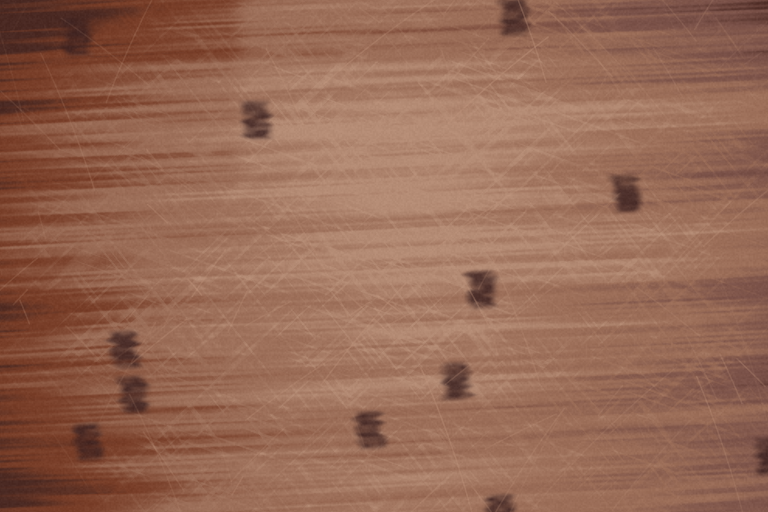
Write a Shadertoy shader that draws this texture.

```glsl
// Worn bamboo cutting board: planks of stretched noise grain with dark nodes,
// crossed by pale knife scratches. A tone value is built up from these layers,
// then coloured by a ramp that runs from rust on the left to mauve on the right.

const vec3 UMBER = vec3(0.29, 0.16, 0.135);
const vec3 RUST  = vec3(0.47, 0.24, 0.155);
const vec3 MAUVE = vec3(0.48, 0.32, 0.285);
const vec3 TAN   = vec3(0.61, 0.43, 0.345);
const vec3 CREAM = vec3(0.71, 0.55, 0.46);

const float PLANK_HEIGHT = 0.088;
const float NODE_SPACING = 0.30;
const int SCRATCH_COUNT = 120;

float hash(vec2 p) {
    vec3 q = fract(vec3(p.xyx) * 0.1031);
    q += dot(q, q.yzx + 33.33);
    return fract((q.x + q.y) * q.z);
}

float noise(vec2 p) {
    vec2 i = floor(p), f = fract(p);
    f = f * f * (3.0 - 2.0 * f);
    float low = mix(hash(i), hash(i + vec2(1, 0)), f.x);
    float high = mix(hash(i + vec2(0, 1)), hash(i + vec2(1, 1)), f.x);
    return mix(low, high, f.y);
}

vec2 rotate(vec2 p, float a) {
    float c = cos(a), s = sin(a);
    return vec2(c * p.x + s * p.y, c * p.y - s * p.x);
}

// Fibres along x, from broad bands to hairlines, centred on zero
float grain(vec2 p) {
    float bands = noise(p * vec2(1.3, 24.0) + 7.0) - 0.5;
    float fibres = noise(p * vec2(2.5, 85.0) + 31.0) - 0.5;
    float hairs = noise(p * vec2(5.0, 190.0) + 67.0) - 0.5;
    return 0.28 * bands + 0.25 * fibres + 0.25 * hairs;
}

// Random tone of each plank, blended narrowly at the joints
float plankTone(float y) {
    float row = floor(y / PLANK_HEIGHT);
    float blend = smoothstep(0.86, 1.0, fract(y / PLANK_HEIGHT));
    return mix(hash(vec2(row, 5.0)), hash(vec2(row + 1.0, 5.0)), blend) - 0.5;
}

// Ragged dark blocks in randomly chosen cells of the planks
float nodes(vec2 p) {
    float row = floor(p.y / PLANK_HEIGHT);
    float x = p.x / NODE_SPACING + hash(vec2(row, 11.0));
    vec2 cell = vec2(floor(x), row);
    float present = step(hash(cell + 23.0), 0.19);
    float centre = mix(0.3, 0.7, hash(cell + 41.0));
    vec2 offset = vec2((fract(x) - centre) * NODE_SPACING,
                       (fract(p.y / PLANK_HEIGHT) - 0.5) * PLANK_HEIGHT);
    offset.x += 0.016 * (noise(p * vec2(12.0, 110.0)) - 0.5) + 0.1 * offset.y;
    vec2 edge = smoothstep(vec2(0.036, 0.043), vec2(0.012, 0.027), abs(offset));
    float mottle = 0.55 + 0.6 * noise(p * vec2(45.0, 130.0));
    return present * edge.x * edge.y * mottle;
}

float segment(vec2 p, float halfLength, float width, float pixel) {
    float d = length(vec2(max(abs(p.x) - halfLength, 0.0), p.y));
    return 1.0 - smoothstep(width, width + pixel, d);
}

// Single cuts in two crossing directions, some long and many short
float scratches(vec2 p, float seed, float pixel) {
    float sum = 0.0;
    for (int i = 0; i < SCRATCH_COUNT; i++) {
        vec2 id = vec2(float(i), seed);
        vec2 centre = vec2(1.5 * hash(id), hash(id + 17.3));
        float family = hash(id + 29.1) < 0.4 ? 0.8 : -0.95;
        float angle = family + 0.7 * (hash(id + 43.7) - 0.5);
        float size = mix(0.02, 0.24, pow(hash(id + 59.9), 2.5));
        vec2 q = rotate(p - centre, angle);
        q.y += 0.25 * q.x * q.x;
        float strength = mix(0.25, 1.0, pow(hash(id + 71.3), 2.0));
        sum += strength * segment(q, size, 0.0003, pixel);
    }
    return min(sum, 1.3);
}

// Dense faint wear made of thin streaks in one direction
float hatch(vec2 p, float angle) {
    vec2 q = rotate(p, angle);
    return smoothstep(0.64, 0.95, noise(q * vec2(9.0, 170.0) + 90.0));
}

vec3 woodColour(float tone, float coolness) {
    vec3 shade = mix(RUST, MAUVE, coolness);
    vec3 c = mix(UMBER, shade, smoothstep(-0.08, 0.24, tone));
    c = mix(c, TAN, smoothstep(0.2, 0.62, tone));
    return mix(c, CREAM, smoothstep(0.58, 1.05, tone));
}

void mainImage(out vec4 fragColor, in vec2 fragCoord) {
    vec2 p = fragCoord / iResolution.y;
    float pixel = max(1.2 / iResolution.y, 0.0015);
    vec2 board = vec2(p.x, p.y - 0.045 * p.x + 0.006 * noise(p * 3.0));

    // Light falloff, damp stain, planks and grain
    vec2 q = (p - vec2(0.82, 0.5)) * vec2(0.95, 1.05);
    float tone = 0.86 - 0.95 * dot(q, q);
    float stain = smoothstep(0.5, 0.44, p.x) * smoothstep(0.6, 0.68, board.y);
    tone -= 0.16 * stain;
    tone += 0.2 * plankTone(board.y) + grain(board);
    tone += 0.16 * (noise(p * vec2(2.5, 4.0) + 3.0) - 0.5);

    // Knife wear, strongest around the middle
    float wear = smoothstep(0.85, 0.1, dot(q, q)) * mix(0.5, 1.0, noise(p * 5.0));
    tone += 0.13 * wear * (hatch(p, 0.75) + hatch(p + 4.0, -0.9) + hatch(p, -0.35));
    float cuts = scratches(p, 3.0, pixel) * mix(0.35, 1.0, wear);

    // Colour, nodes, scratches and fine speckle
    float coolness = smoothstep(0.55, 1.3, p.x + 0.2 * (noise(p * 4.0) - 0.5));
    vec3 colour = woodColour(tone, coolness);
    colour = mix(colour, UMBER * vec3(0.8, 0.82, 0.95), 0.82 * min(nodes(board), 1.0));
    colour = mix(colour, CREAM * 1.06, 0.42 * cuts);
    colour += 0.035 * (noise(p * 330.0) - 0.5);
    fragColor = vec4(colour, 1.0);
}
```
